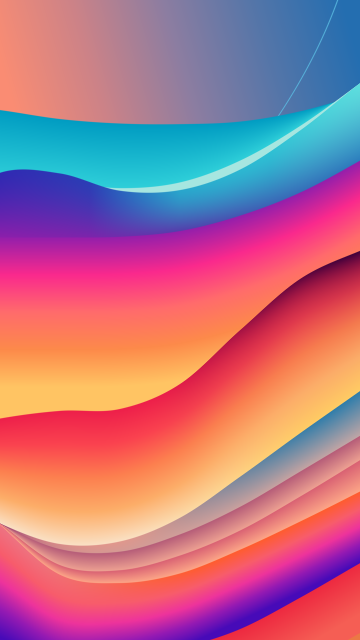
Reproduce this background procedurally as a WebGL 1 fragment shader.

```glsl
precision highp float;
uniform vec2 u_resolution;

#define EDGE_SOFTNESS 0.75
#define WARM_SPAN 23.4
#define SHADOW_DEPTH 3.6
#define ARC_WIDTH 0.0016

// Cubic interpolation weight for a knot at distance d
float knotWeight(float d) {
  d = abs(d);
  if (d < 1.0) return 1.0 + d * d * (1.5 * d - 2.5);
  if (d < 2.0) return 2.0 + d * (-4.0 + d * (2.5 - 0.5 * d));
  return 0.0;
}

// Smooth curve through nine even knots, the outer two beyond the canvas
float curve(float x, mat3 knots) {
  float height = 0.0;
  for (int i = 0; i < 3; i++)
    for (int j = 0; j < 3; j++)
      height += knots[i][j] * knotWeight(x * 6.0 + 1.0 - float(3 * i + j));
  return height;
}

// Five evenly spaced colour stops
vec3 ramp(float t, vec3 a, vec3 b, vec3 c, vec3 d, vec3 e) {
  t = clamp(t, 0.0, 1.0) * 4.0;
  vec3 color = mix(a, b, min(t, 1.0));
  color = mix(color, c, clamp(t - 1.0, 0.0, 1.0));
  color = mix(color, d, clamp(t - 2.0, 0.0, 1.0));
  return mix(color, e, clamp(t - 3.0, 0.0, 1.0));
}

// Soft coverage below an edge
float below(float y, float edge) {
  float soft = EDGE_SOFTNESS * 100.0 / u_resolution.y;
  return smoothstep(-soft, soft, y - edge);
}

// Position between two edges, 0 at the upper one
float between(float y, float upper, float lower) {
  return clamp((y - upper) / max(lower - upper, 0.1), 0.0, 1.0);
}

void main() {
  // x spans the width from 0 to 1, y is percent of the height from the top
  float x = gl_FragCoord.x / u_resolution.x;
  float y = 100.0 * (1.0 - gl_FragCoord.y / u_resolution.y);

  // Wave edges, top to bottom
  float teal   = curve(x, mat3(16.1, 17.2, 18.6, 19.3, 19.4, 19.0, 17.4, 14.7, 11.5));
  float gleam  = curve(x, mat3(27.7, 28.0, 28.4, 29.4, 28.5, 25.1, 19.7, 13.0, 6.0));
  float blue   = curve(x, mat3(33.0, 27.0, 27.1, 29.8, 29.7, 26.5, 20.4, 13.0, 6.0));
  float warm   = curve(x, mat3(37.1, 37.1, 37.1, 37.0, 36.1, 33.7, 30.1, 25.1, 19.5));
  float crest  = curve(x, mat3(67.5, 65.4, 64.2, 63.9, 60.0, 51.6, 43.6, 39.2, 35.8));
  float slate  = curve(x, mat3(76.8, 81.8, 85.0, 84.6, 80.9, 74.5, 67.7, 61.1, 54.4));
  float mauve  = curve(x, mat3(76.0, 81.8, 85.8, 86.2, 83.5, 79.2, 73.7, 68.1, 62.5));
  float rose   = curve(x, mat3(75.0, 81.8, 88.3, 89.1, 86.8, 82.9, 77.6, 71.9, 66.1));
  float violet = curve(x, mat3(73.0, 82.0, 89.8, 91.1, 89.6, 85.9, 81.5, 76.8, 71.9));
  float ember  = curve(x, mat3(112.0, 109.4, 106.8, 103.9, 101.4, 98.3, 93.4, 88.0, 82.7));

  // Sky and its thin arc
  vec3 color = ramp(x - 0.1 * (y / 19.0 - 0.5),
    vec3(0.98, 0.55, 0.45), vec3(0.80, 0.51, 0.53), vec3(0.55, 0.49, 0.63),
    vec3(0.33, 0.46, 0.66), vec3(0.14, 0.43, 0.69));
  float arc = abs(x - 0.938 + 0.00637 * y + 0.00015 * y * y);
  float arcSoft = EDGE_SOFTNESS / u_resolution.x;
  color = mix(color, vec3(0.35, 0.73, 0.88),
    0.85 * (1.0 - smoothstep(ARC_WIDTH - arcSoft, ARC_WIDTH + arcSoft, arc)));

  // Teal wave with a pale gleam
  vec3 tealColor = mix(vec3(0.0, 0.61, 0.76), vec3(0.18, 0.81, 0.85), between(y, teal, gleam));
  color = mix(color, tealColor, below(y, teal));
  color = mix(color, vec3(0.65, 0.90, 0.88), below(y, gleam));

  // Blue wave, indigo on the left and turquoise on the right
  vec3 blueTop = ramp(x,
    vec3(0.19, 0.16, 0.70), vec3(0.17, 0.24, 0.71), vec3(0.16, 0.65, 0.80),
    vec3(0.18, 0.75, 0.83), vec3(0.37, 0.87, 0.87));
  vec3 blueBase = ramp(x,
    vec3(0.55, 0.12, 0.67), vec3(0.49, 0.14, 0.67), vec3(0.33, 0.24, 0.67),
    vec3(0.23, 0.39, 0.71), vec3(0.17, 0.49, 0.74));
  vec3 blueColor = mix(blueTop, blueBase, pow(between(y, blue, warm), 1.4));
  color = mix(color, blueColor, below(y, blue));

  // Purple to yellow wave
  vec3 warmColor = ramp((y - warm) / WARM_SPAN,
    vec3(0.58, 0.12, 0.67), vec3(0.98, 0.16, 0.55), vec3(1.0, 0.42, 0.42),
    vec3(0.99, 0.54, 0.29), vec3(1.0, 0.77, 0.39));
  color = mix(color, warmColor, below(y, warm));

  // Crimson crest, shaded under its right shoulder
  vec3 crestColor = ramp(between(y, crest, slate),
    vec3(0.93, 0.12, 0.29), vec3(0.98, 0.26, 0.31), vec3(0.99, 0.50, 0.31),
    vec3(0.99, 0.68, 0.41), mix(vec3(0.98, 0.88, 0.77), vec3(1.0, 0.80, 0.39), smoothstep(0.3, 0.9, x)));
  float shade = smoothstep(0.4, 1.0, x) * exp(-max(y - crest, 0.0) / SHADOW_DEPTH);
  crestColor = mix(crestColor, vec3(0.24, 0.0, 0.23), shade);
  color = mix(color, crestColor, below(y, crest));

  // Three thin folds
  vec3 slateTop = mix(vec3(0.89, 0.60, 0.55), vec3(0.18, 0.49, 0.67), smoothstep(0.3, 0.95, x));
  vec3 slateBase = mix(vec3(0.88, 0.59, 0.55), vec3(0.75, 0.65, 0.65), x);
  vec3 slateColor = mix(slateTop, slateBase, between(y, slate, mauve));
  slateColor = mix(slateColor, vec3(0.55, 0.18, 0.42), exp(-12.0 * x));
  vec3 mauveColor = mix(vec3(0.71, 0.36, 0.47), vec3(0.93, 0.63, 0.57), between(y, mauve, rose));
  vec3 roseColor = mix(vec3(0.85, 0.38, 0.45), vec3(0.99, 0.65, 0.53), between(y, rose, violet));
  color = mix(color, slateColor, below(y, slate));
  color = mix(color, mauveColor, below(y, mauve));
  color = mix(color, roseColor, below(y, rose));

  // Orange to violet wave, wider and pinker on the left
  float violetSpan = 11.0 + 6.5 * pow(1.0 - x, 4.0);
  vec3 violetTop = mix(vec3(0.93, 0.45, 0.51), vec3(1.0, 0.36, 0.18), smoothstep(0.0, 0.6, x));
  vec3 violetColor = ramp((y - violet) / violetSpan,
    violetTop, vec3(0.97, 0.36, 0.42), vec3(0.93, 0.20, 0.61),
    vec3(0.58, 0.10, 0.70), vec3(0.28, 0.04, 0.72));
  color = mix(color, violetColor, below(y, violet));

  // Red wave and the corner below it
  vec3 emberColor = mix(vec3(0.93, 0.16, 0.25), vec3(0.96, 0.37, 0.33), between(y, ember, ember + 8.0));
  color = mix(color, emberColor, below(y, ember));
  color = mix(color, vec3(0.92, 0.47, 0.27), below(y, ember + 10.9));

  gl_FragColor = vec4(color, 1.0);
}
```
